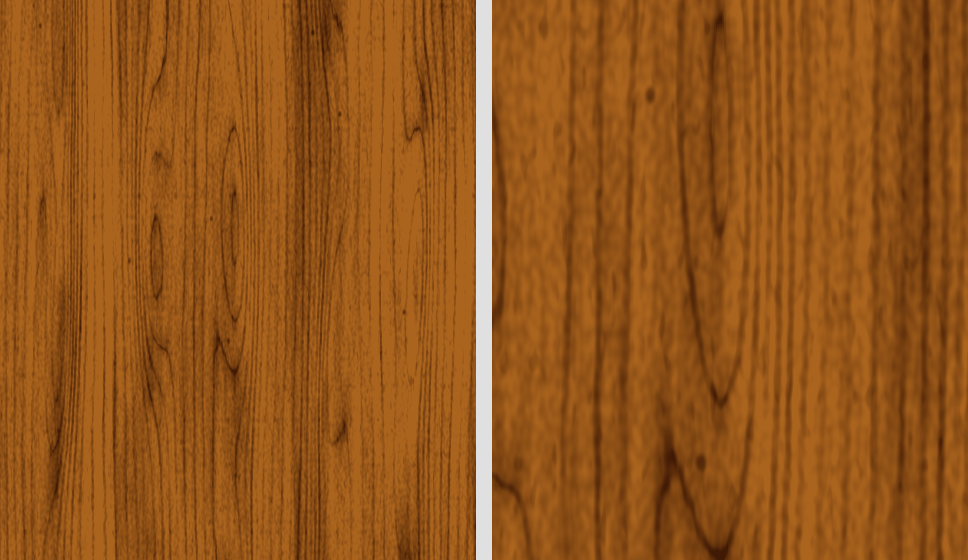
Left, the full canvas; right, a detail of the centre.
Write a WebGL 2 fragment shader that draws this texture.

```glsl
#version 300 es
precision highp float;
// Warm brown wood veneer with upright grain lines, arched figure and pin knots.

uniform vec2 u_resolution;
out vec4 fragColor;

float hash(vec2 p) {
    return fract(sin(dot(p, vec2(127.1, 311.7))) * 43758.55);
}

vec2 gradient(vec2 cell) {
    float angle = 6.2832 * hash(cell);
    return vec2(cos(angle), sin(angle));
}

// Gradient noise, roughly -0.7 to 0.7
float noise(vec2 p) {
    vec2 i = floor(p), f = p - i;
    vec2 u = f * f * f * (f * (f * 6.0 - 15.0) + 10.0);
    vec2 e = vec2(1.0, 0.0);
    float low = mix(dot(gradient(i), f), dot(gradient(i + e.xy), f - e.xy), u.x);
    float high = mix(dot(gradient(i + e.yx), f - e.yx), dot(gradient(i + e.xx), f - e.xx), u.x);
    return mix(low, high, u.y);
}

// Center line of a column where the rings open into arches
float columnCenter(float k, float y) {
    return 0.10 + 0.163 * k + 0.025 * noise(vec2(y * 1.3, k * 7.3 + 0.4));
}

// Growth ring coordinate: even upright rings, bent into arches along the columns
float ringField(vec2 p) {
    float ring = p.x * 60.0 + 2.0 * noise(p * vec2(6.0, 0.7) + 3.0);
    ring += 0.35 * noise(p * vec2(24.0, 3.0));
    for (int i = 0; i < 5; i++) {
        float k = float(i);
        float dx = (p.x - columnCenter(k, p.y)) / (0.022 + 0.010 * hash(vec2(k, 4.0)));
        float lift = 2.0 + 5.5 * noise(vec2(p.y * 1.8 + k * 5.7, k * 3.1 + 0.5));
        ring += (mod(k, 2.0) * 2.0 - 1.0) * lift * exp(-dx * dx);
    }
    return ring;
}

// Dark heart patches, long and ragged, scattered down the columns
float heartPatches(vec2 p) {
    float sum = 0.0;
    for (int i = 0; i < 5; i++) {
        float k = float(i);
        float dx = (p.x - columnCenter(k, p.y)) / 0.013;
        float along = noise(vec2(p.y * 4.2 + k * 9.1, k * 5.3 + 0.5));
        sum += exp(-dx * dx) * smoothstep(0.02, 0.42, along);
    }
    return sum * (0.8 + 0.9 * noise(p * vec2(75.0, 7.0) + 60.0));
}

// Sparse small dark knots, one chance per cell
float pinKnots(vec2 p) {
    vec2 cell = floor(p * 6.0);
    vec2 center = 0.2 + 0.6 * vec2(hash(cell + 11.0), hash(cell + 29.0));
    vec2 offset = (fract(p * 6.0) - center) / 6.0;
    float present = step(0.84, hash(cell + 53.0));
    return present * smoothstep(0.0045, 0.001, length(offset * vec2(1.0, 0.6)));
}

void main() {
    vec2 p = gl_FragCoord.xy / u_resolution.y;

    // Nearest ring line and its distance in canvas units
    float ring = ringField(p);
    float slope = length(vec2(dFdx(ring), dFdy(ring))) * u_resolution.y;
    float flatness = 1.0 - smoothstep(6.0, 40.0, slope);
    ring += 0.08 * noise(p * vec2(130.0, 22.0));
    float id = floor(ring + 0.5);
    float d = ring - id;
    float dist = abs(d) / max(slope, 16.0);

    // Thin dark line, a soft halo, and a one-sided smear where the arches open
    float strength = mix(0.3, 1.0, hash(vec2(id, 7.0)));
    strength *= 0.95 + 0.9 * noise(vec2(id * 3.7, p.y * 4.0));
    float line = smoothstep(0.0034, 0.0004, dist) * strength;
    float fade = smoothstep(0.5, 0.15, abs(d));
    float halo = exp(-dist * 170.0) * fade * strength;
    float smear = flatness * exp(-abs(d) * (d > 0.0 ? 3.5 : 12.0)) * fade;
    smear *= 0.8 + 0.9 * noise(p * vec2(45.0, 5.0));

    // Broad shading, with a darker strip beside each veneer seam
    float tone = 0.99 + 0.42 * noise(p * vec2(8.0, 1.1) + 17.0);
    tone += 0.26 * noise(p * vec2(26.0, 1.8) + 5.0);
    tone += 0.22 * noise(p * vec2(80.0, 2.5) + 71.0);
    float seam = fract((p.x - 0.2 + 0.012 * noise(vec2(p.y * 2.0, 8.5))) / 0.32);
    tone -= 0.36 * smoothstep(0.0, 0.015, seam) * exp(-seam * 8.0)
        * (0.8 + 0.9 * noise(vec2(p.y * 2.5, 31.5)));

    // Fine fibres and short pores
    tone += 0.19 * noise(p * vec2(190.0, 22.0));
    tone += 0.24 * noise(p * vec2(240.0, 110.0) + 40.0);
    tone -= 0.18 * smoothstep(0.22, 0.5, noise(p * vec2(170.0, 50.0) + 90.0));

    tone -= 0.36 * line + 0.18 * halo + 0.38 * smear + 0.42 * heartPatches(p);
    tone -= 0.5 * pinKnots(p);
    tone = clamp(tone, 0.0, 1.03);

    vec3 color = mix(vec3(0.25, 0.10, 0.02), vec3(0.66, 0.385, 0.115), tone);
    color.b -= 0.03 * tone * (1.03 - tone);
    fragColor = vec4(color, 1.0);
}
```
